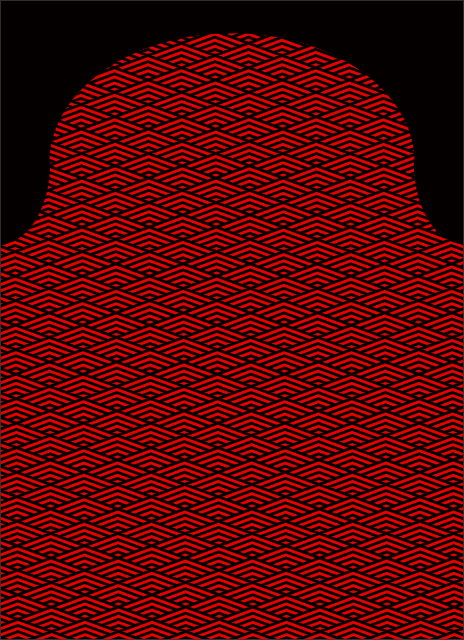
A WebGL 2 fragment shader for this pattern:

```glsl
#version 300 es
precision highp float;
// Red nested-chevron diamonds on black, filling a panel with a domed top and flared shoulders.

uniform vec2 u_resolution;
out vec4 fragColor;

// Lengths are fractions of the canvas height; x is measured from the centre.
const vec3 BLACK = vec3(0.015, 0.0, 0.0);
const vec3 RED = vec3(0.91, 0.0, 0.0);
const vec3 FRAME_GREY = vec3(0.22);

const vec2 DIAMOND = vec2(0.1049, 0.0383);  // width and height of one repeat
const vec2 ANCHOR = vec2(-0.0759, 0.5087);  // apex of one diamond
const float DRIFT = 0.0076;                 // sideways lean of the columns
const float STRIPES = 4.0;                  // chevrons in each diamond
const float STRIPE_FILL = 0.5;              // red share of each stripe
const float MARGIN = 0.0625;                // black border inside each diamond

const float SPRING_Y = 0.7461;              // where dome and shoulders meet
const vec2 DOME = vec2(0.2852, 0.2018);     // dome radii
const vec2 SHOULDER = vec2(0.0785, 0.1276); // radii of the cut-out shoulders
const float FRAME_WIDTH = 0.0013;

// Approximate signed distance to an ellipse, negative inside.
float ellipseDistance(vec2 p, vec2 radii) {
  float k = length(p / radii);
  return k * (k - 1.0) / max(length(p / (radii * radii)), 1e-4);
}

// Signed distance to the panel outline, positive inside.
float panelDistance(vec2 p, float halfWidth) {
  float x = abs(p.x);
  float y = p.y - SPRING_Y;
  if (y > 0.0) return -ellipseDistance(vec2(x, y), DOME);
  return ellipseDistance(vec2(x - halfWidth, y), SHOULDER);
}

// Signed distance to the red chevrons, positive inside.
float chevronDistance(vec2 p) {
  vec2 d = vec2(p.x - ANCHOR.x, ANCHOR.y - p.y);
  d.x -= DRIFT * d.y;
  d /= DIAMOND;
  d.y += MARGIN;

  // Depth below the two upper sides of the diamond, each from 0 to 1.
  vec2 depth = fract(vec2(d.y + d.x, d.y - d.x));
  float nearest = min(depth.x, depth.y);
  float farthest = max(depth.x, depth.y);

  float phase = (nearest - MARGIN) * STRIPES - 0.5 * STRIPE_FILL;
  float stripe = 0.5 * STRIPE_FILL - abs(fract(phase + 0.5) - 0.5);
  float clipped = min(stripe / STRIPES, 1.0 - MARGIN - farthest);
  return clipped / length(1.0 / DIAMOND);
}

void main() {
  float pixel = 1.0 / u_resolution.y;
  float halfWidth = 0.5 * u_resolution.x * pixel;
  vec2 p = gl_FragCoord.xy * pixel - vec2(halfWidth, 0.0);

  // Chevrons cut by the panel outline.
  float shape = min(chevronDistance(p), panelDistance(p, halfWidth));
  vec3 color = mix(BLACK, RED, clamp(shape / pixel + 0.5, 0.0, 1.0));

  // Hairline frame along the canvas edge.
  float edge = min(halfWidth - abs(p.x), min(p.y, 1.0 - p.y));
  float frame = clamp((FRAME_WIDTH - edge) / pixel + 0.5, 0.0, 1.0);
  color = mix(color, FRAME_GREY, frame);

  fragColor = vec4(color, 1.0);
}
```
